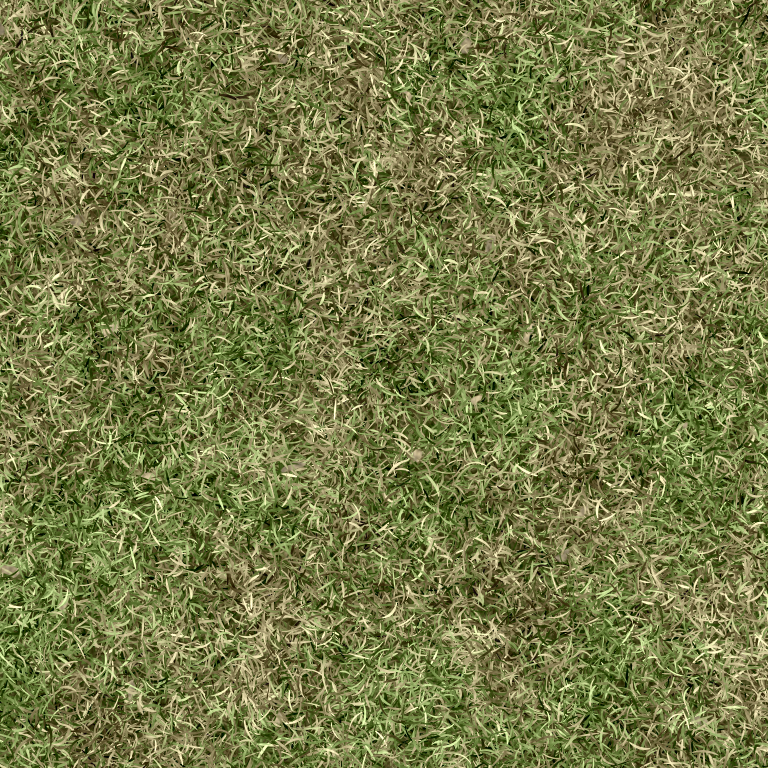
Give the GLSL for this texture, as a Shadertoy shader.

```glsl
// Short, dry lawn seen from above: layers of thin bent blades are painted
// from shaded thatch up to sunlit tips, tinted by patches of green and straw.
// A few pale dead leaves lie just below the topmost blades.

const int LAYERS = 16;
const int LEAF_LAYER = 12;
const float TAU = 6.2831853;
const vec3 GREEN_SHIFT = vec3(-0.065, 0.025, -0.055);
const vec3 STRAW_SHIFT = vec3(0.045, 0.0, 0.025);
const vec3 LEAF_COLOR = vec3(0.74, 0.68, 0.53);

vec4 hash4(vec3 p) {
    vec4 q = fract(p.xyzx * vec4(0.1031, 0.1030, 0.0973, 0.1099));
    q += dot(q, q.wzxy + 33.33);
    return fract((q.xxyz + q.yzzw) * q.zywx);
}

float noise(vec2 p, float seed) {
    vec2 i = floor(p), f = fract(p);
    f = f * f * (3.0 - 2.0 * f);
    float low = mix(hash4(vec3(i, seed)).x, hash4(vec3(i + vec2(1, 0), seed)).x, f.x);
    float high = mix(hash4(vec3(i + vec2(0, 1), seed)).x, hash4(vec3(i + 1.0, seed)).x, f.x);
    return mix(low, high, f.y);
}

float fbm(vec2 p, float seed) {
    return 0.55 * noise(p, seed) + 0.3 * noise(p * 2.1, seed + 1.0)
         + 0.15 * noise(p * 4.3, seed + 2.0);
}

mat2 rotation(float angle) {
    float c = cos(angle), s = sin(angle);
    return mat2(c, s, -s, c);
}

// Olive tone for a given brightness; the shadows lose most of their blue
vec3 oliveTone(float light) {
    return max(vec3(light, light, 0.92 * light - 0.145), vec3(0.0));
}

// Coverage of a bent, tapered blade lying along x
float bladeMask(vec2 p, float halfLength, float halfWidth, float bend, float blur) {
    float along = p.x / halfLength;
    float across = abs(p.y - bend * halfLength * (along * along - 0.3));
    float width = halfWidth * (1.0 - 0.6 * along * along);
    float ends = clamp(0.5 + (halfLength - abs(p.x)) / blur, 0.0, 1.0);
    return ends * clamp(0.5 + (width - across) / blur, 0.0, 1.0);
}

// One layer of blades, one per cell of a turned grid
vec3 paintBlades(vec3 color, vec2 uv, float layer, float patchLight, float straw, float pixel) {
    float height = layer / float(LAYERS - 1);
    float cell = 0.016 + 0.007 * fract(layer * 0.618);
    vec2 p = rotation(layer * 1.7) * uv / cell + layer * 7.3;
    vec2 home = floor(p);
    for (int j = -1; j <= 1; j++)
    for (int i = -1; i <= 1; i++) {
        vec2 id = home + vec2(i, j);
        vec4 shape = hash4(vec3(id, layer));
        vec4 look = hash4(vec3(id, layer + 50.0));
        vec2 local = rotation(shape.z * TAU) * (p - id - shape.xy) * cell;
        float halfLength = cell * mix(0.4, 0.85, shape.w);
        float halfWidth = mix(0.0009, 0.0019, look.x * look.x);
        float mask = bladeMask(local, halfLength, halfWidth, (look.y - 0.5) * 0.7, pixel);

        float light = 0.5 + 0.95 * (0.5 * (look.z + look.w) - 0.5);
        light += 0.24 * (height - 0.7) + patchLight + 0.06 * local.x / halfLength;
        float dryness = smoothstep(0.3, 0.7, straw + 0.7 * (fract(look.y * 17.0) - 0.5)
                                             + 0.35 * (light - 0.5));
        vec3 blade = oliveTone(light) + mix(GREEN_SHIFT, STRAW_SHIFT, dryness);
        color = mix(color, blade, mask);
    }
    return color;
}

// Sparse, ragged dead leaves
vec3 paintLeaves(vec3 color, vec2 uv, float pixel) {
    float cell = 0.11;
    vec2 home = floor(uv / cell);
    for (int j = -1; j <= 1; j++)
    for (int i = -1; i <= 1; i++) {
        vec2 id = home + vec2(i, j);
        vec4 shape = hash4(vec3(id, 90.0));
        vec4 look = hash4(vec3(id, 91.0));
        vec2 local = rotation(shape.z * TAU) * (uv - (id + shape.xy) * cell);
        local += 0.005 * (vec2(noise(uv * 160.0, 92.0), noise(uv * 160.0, 93.0)) - 0.5);
        float mask = bladeMask(local, mix(0.007, 0.015, look.x), mix(0.003, 0.007, look.y),
                               0.3 * (look.z - 0.5), 2.0 * pixel);
        float shade = mix(0.8, 1.1, look.z) * mix(0.75, 1.1, noise(uv * 220.0, 94.0));
        color = mix(color, LEAF_COLOR * shade, mask * step(0.72, shape.w));
    }
    return color;
}

void mainImage(out vec4 fragColor, in vec2 fragCoord) {
    vec2 uv = fragCoord / iResolution.y;
    float pixel = 1.0 / iResolution.y;

    // Broad patches, small shaded hollows and the spread of dry grass
    float patchLight = 0.14 * (fbm(uv * 7.0, 60.0) - 0.5) + 0.26 * (fbm(uv * 34.0, 64.0) - 0.5);
    float straw = 0.5 + 0.9 * (fbm(uv * 9.0, 70.0) - 0.5);

    // Dark thatch, then blades from the bottom up
    vec3 color = oliveTone(0.16 + 0.16 * noise(uv * 190.0, 80.0));
    for (int k = 0; k < LAYERS; k++) {
        color = paintBlades(color, uv, float(k), patchLight, straw, pixel);
        if (k == LEAF_LAYER) color = paintLeaves(color, uv, pixel);
    }

    // Fine grain of light
    color += 0.12 * (noise(uv * 300.0, 85.0) - 0.5);
    fragColor = vec4(clamp(color, 0.0, 1.0), 1.0);
}
```
